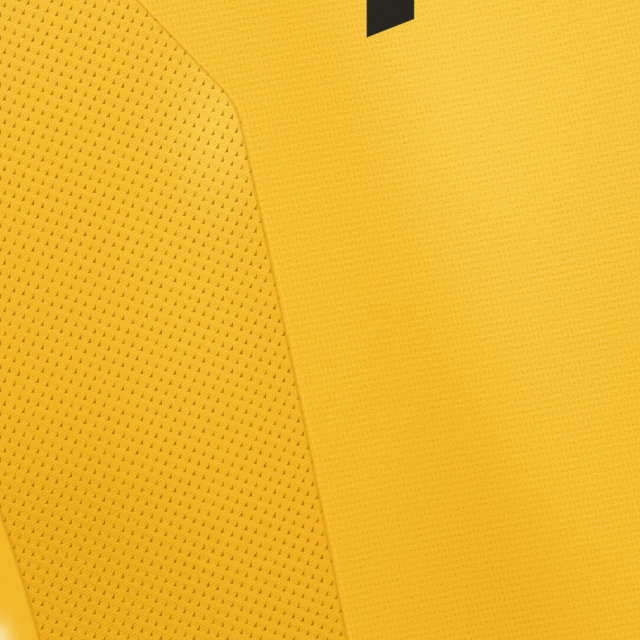
Write a Shadertoy shader that draws this texture.

```glsl
vec2 hash2(vec2 p) {
    p = vec2(dot(p, vec2(127.1, 311.7)), dot(p, vec2(269.5, 183.3)));
    return fract(sin(p) * 43758.5);
}

// Distance to the nearest jittered cell point
float cellular(vec2 p) {
    vec2 cell = floor(p), f = fract(p);
    float nearest = 2.0;
    for (int y = -1; y <= 1; y++)
        for (int x = -1; x <= 1; x++) {
            vec2 o = vec2(x, y);
            nearest = min(nearest, length(o + hash2(cell + o) - f));
        }
    return nearest;
}

float blob(vec2 p, vec2 center, vec2 size) {
    vec2 d = (p - center) / size;
    return exp(-dot(d, d));
}

vec3 yellowRamp(float tone) {
    vec3 c = mix(vec3(0.80, 0.54, 0.03), vec3(0.945, 0.695, 0.125), smoothstep(0.0, 0.55, tone));
    return mix(c, vec3(0.975, 0.81, 0.31), smoothstep(0.45, 1.05, tone));
}

// Signed horizontal distance to the bent seam, negative on the mesh side
float seamDistance(vec2 p) {
    float lower = 0.543 - 0.19 * p.y - 0.02 * p.y * p.y;
    float upper = 0.371 - 0.96 * (p.y - 0.837);
    float h = clamp(0.5 + (upper - lower) / 0.04, 0.0, 1.0);
    return p.x - mix(upper, lower, h) + 0.02 * h * (1.0 - h);
}

// Small staggered perforations on slanted rows, uneven in depth
float meshHoles(vec2 p, float px) {
    vec2 pitch = vec2(0.0148, 0.0182);
    vec2 q = vec2(p.x, p.y + 0.38 * p.x + 0.002 * sin(9.0 * p.x + 5.0 * p.y));
    float row = floor(q.y / pitch.y);
    q.x += 0.5 * pitch.x * mod(row, 2.0);
    vec2 cell = floor(q / pitch);
    vec2 rnd = hash2(cell);
    q = (fract(q / pitch) - 0.5) * pitch + (rnd - 0.5) * 0.001;
    q.y -= 0.38 * q.x;
    float d = max(max(q.x - 0.0016, -q.y - 0.0022), dot(q, vec2(-0.85, 0.53)) - 0.0012);
    return (0.65 + 0.35 * rnd.x) * (1.0 - smoothstep(-0.0006 - px * 0.5, 0.0006 + px * 0.5, d));
}

// Ribbed knit: slanted rows broken into stitches by fine columns
float waffle(vec2 p) {
    float rows = p.y - 0.2 * p.x + 0.004 * sin(7.0 * p.x + 3.0 * p.y);
    float cols = p.x + 0.24 * p.y;
    float r = sin(6.2832 * rows / 0.0104);
    float c = sin(6.2832 * cols / 0.0076);
    return 0.45 * r + 0.55 * c * (0.6 - 0.4 * r);
}

void mainImage(out vec4 fragColor, in vec2 fragCoord) {
    vec2 p = fragCoord / iResolution.xy;
    float px = 1.0 / iResolution.y;
    float seam = seamDistance(p);
    float grain = cellular(p * vec2(330.0, 300.0)) - 0.45;

    // Mesh panel with fine diagonal threads
    float meshTone = 0.45 + 0.27 * p.y;
    meshTone += 0.20 * blob(p, vec2(0.34, 0.80), vec2(0.07, 0.11));
    meshTone += 0.08 * blob(p, vec2(0.30, 0.48), vec2(0.13, 0.25));
    meshTone -= 0.09 * blob(p, vec2(0.12, 0.18), vec2(0.20, 0.18));
    meshTone += 0.04 * sin(6.2832 * (p.y + 0.38 * p.x) / 0.0182);
    meshTone += 0.05 * sin(6.2832 * (p.y - 0.6 * p.x) / 0.0058) - 0.16 * grain;
    vec3 mesh = yellowRamp(meshTone);
    mesh = mix(mesh, vec3(0.60, 0.37, 0.02), 0.85 * meshHoles(p, px));

    // Knit panel with broad diagonal folds
    float fold = p.x + 0.35 * p.y;
    float knitTone = 0.55 + 0.18 * p.y + 0.05 * p.x;
    knitTone += 0.09 * blob(p, vec2(0.80, 0.80), vec2(0.28, 0.30));
    knitTone += 0.06 * exp(-pow((fold - 0.99) / 0.15, 2.0));
    knitTone -= 0.07 * exp(-pow((fold - 0.82) / 0.10, 2.0));
    knitTone -= 0.06 * blob(p, vec2(0.80, 0.05), vec2(0.25, 0.18));
    knitTone += 0.115 * waffle(p) - 0.28 * grain;
    vec3 knit = yellowRamp(knitTone);

    // Join panels with a soft crease and a thin lip
    vec3 color = mix(mesh, knit, smoothstep(-1.5 * px, 1.5 * px, seam));
    float crease = exp(-pow((seam + 0.001) / 0.0025, 2.0));
    color = mix(color, vec3(0.80, 0.52, 0.03), crease * (0.38 - 0.4 * grain));
    color += 0.012 * exp(-pow((seam - 0.006) / 0.004, 2.0));

    // Lower left panel, paler toward the corner
    float side = p.x - 0.062 + 0.27 * p.y + 0.2 * p.y * p.y;
    vec3 sideColor = yellowRamp(0.62 - 0.16 * grain);
    sideColor = mix(sideColor, vec3(0.98, 0.88, 0.60), blob(p, vec2(0.0), vec2(0.02, 0.03)));
    color = mix(sideColor, color, smoothstep(-px, px, side));
    color = mix(color, vec3(0.78, 0.50, 0.03), 0.4 * exp(-pow(side / 0.003, 2.0)));

    // Dark slanted bar at the top edge
    float bar = max(abs(p.x - 0.61) - 0.037, 0.956 + 0.39 * (p.x - 0.61) - p.y);
    vec3 barColor = vec3(0.16, 0.15, 0.13) - 0.02 * grain;
    color = mix(barColor, color, smoothstep(-px, px, bar));

    fragColor = vec4(clamp(color, 0.0, 1.0), 1.0);
}
```
